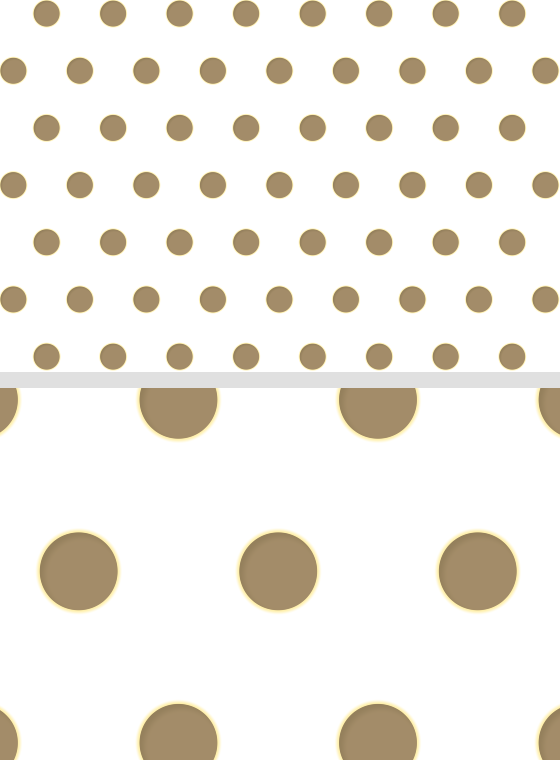
Top: the whole. Bottom: its middle third, enlarged.
This pattern is drawn by a Shadertoy shader. Its source:

```glsl
// Staggered brown polka dots with a soft cream rim and a faint inner shadow on white.

// Offset from the nearest dot centre; lengths are fractions of the canvas height.
vec2 dotOffset(vec2 p) {
    vec2 pitch = vec2(0.1788, 0.1537);
    p -= vec2(0.1253, 0.0365);
    float row = floor(p.y / pitch.y + 0.5);
    p.y -= row * pitch.y;
    // Odd rows shift by half a pitch
    p.x += 0.5 * pitch.x * mod(row, 2.0);
    p.x -= pitch.x * floor(p.x / pitch.x + 0.5);
    return p;
}

void mainImage(out vec4 fragColor, in vec2 fragCoord) {
    // Rows are counted down from the top edge
    vec2 p = vec2(fragCoord.x, iResolution.y - fragCoord.y) / iResolution.y;
    float pixel = 1.0 / iResolution.y;
    float radius = 0.0349;

    vec2 offset = dotOffset(p);
    float edge = length(offset) - radius;

    // Cream glow around each dot
    float rim = 1.0 - smoothstep(0.0, 0.0045, edge);
    vec3 color = mix(vec3(1.0), vec3(1.0, 0.94, 0.67), rim);

    // Inner shadow along the upper left side
    float shadowEdge = length(offset - vec2(0.0035)) - radius;
    float shadow = smoothstep(-0.005, 0.004, shadowEdge);
    vec3 fill = mix(vec3(0.64, 0.55, 0.41), vec3(0.58, 0.50, 0.36), shadow);

    float disc = 1.0 - smoothstep(-0.6 * pixel, 0.6 * pixel, edge);
    fragColor = vec4(mix(color, fill, disc), 1.0);
}
```
